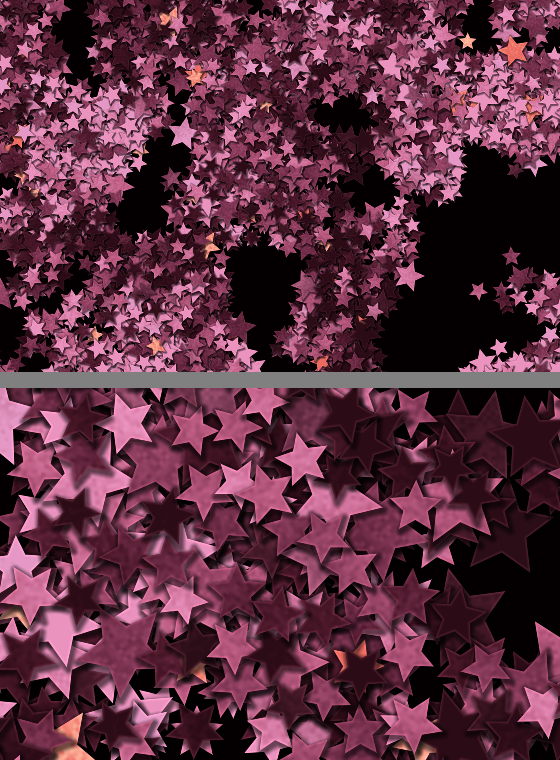
Top: the whole. Bottom: its middle third, enlarged.
This pattern is drawn by a Shadertoy shader. Its source:

```glsl
// Scattered heaps of pink metallic star confetti on black.

const int   LAYERS       = 9;
const float BIG_RADIUS   = 0.044;   // all lengths in canvas heights
const float SMALL_RADIUS = 0.027;
const float CELL_RATIO   = 1.62;    // grid cell size per star radius
const float INNER_RATIO  = 0.47;    // notch depth of the star
const float HEAP_SCALE   = 4.4;     // frequency of heaps and gaps
const vec2  HEAP_RANGE   = vec2(0.33, 0.60);
const float ZONE_SCALE   = 3.2;     // frequency of light and dark zones
const float SHADOW_WIDTH = 0.006;
const vec2  SHADOW_SHIFT = vec2(0.0015, -0.0025);
const float SHADOW_DEPTH = 0.55;
const float RIM_WIDTH    = 0.0026;
const float GRAIN_SCALE  = 250.0;
const float GRAIN_DEPTH  = 0.16;
const float TONE_MEAN    = 0.60;
const float TONE_SPREAD  = 1.20;    // star to star
const float ZONE_SPREAD  = 0.85;    // zone to zone
const float ACCENT_SHARE = 0.016;

const vec3 BACKDROP = vec3(0.015, 0.0, 0.008);
const vec3 MAROON   = vec3(0.17, 0.045, 0.085);
const vec3 WINE     = vec3(0.29, 0.09, 0.16);
const vec3 MAUVE    = vec3(0.50, 0.21, 0.33);
const vec3 ROSE     = vec3(0.74, 0.36, 0.51);
const vec3 PINK     = vec3(0.89, 0.54, 0.71);
const vec3 CORAL    = vec3(0.92, 0.42, 0.38);
const vec3 PEACH    = vec3(1.00, 0.72, 0.62);

vec3 hash3(vec3 p) {
    p = fract(p * vec3(0.1031, 0.1030, 0.0973));
    p += dot(p, p.yxz + 33.33);
    return fract((p.xxy + p.yxx) * p.zyx);
}

float noise(vec2 p, float seed) {
    vec2 i = floor(p), f = fract(p);
    f = f * f * (3.0 - 2.0 * f);
    float a = hash3(vec3(i, seed)).x;
    float b = hash3(vec3(i + vec2(1, 0), seed)).x;
    float c = hash3(vec3(i + vec2(0, 1), seed)).x;
    float d = hash3(vec3(i + vec2(1, 1), seed)).x;
    return mix(mix(a, b, f.x), mix(c, d, f.x), f.y);
}

// Chance of finding a star at a place: dense heaps with ragged gaps.
float heapDensity(vec2 p) {
    float d = 0.58 * noise(p * HEAP_SCALE, 31.0) + 0.42 * noise(p * HEAP_SCALE * 2.3, 52.0);
    return smoothstep(HEAP_RANGE.x, HEAP_RANGE.y, d);
}

// Signed distance to a five-pointed star.
float starDistance(vec2 p, float radius) {
    const vec2 k = vec2(0.80902, -0.58779);
    p.x = abs(p.x);
    p -= 2.0 * max(dot(k, p), 0.0) * k;
    vec2 m = vec2(-k.x, k.y);
    p -= 2.0 * max(dot(m, p), 0.0) * m;
    p.x = abs(p.x);
    p.y -= radius;
    vec2 edge = INNER_RATIO * vec2(-k.y, k.x) - vec2(0, 1);
    float h = clamp(dot(p, edge) / dot(edge, edge), 0.0, radius);
    return length(p - edge * h) * sign(p.y * edge.x - p.x * edge.y);
}

// Foil colour from dark maroon (0) to bright pink (1).
vec3 foilColor(float tone) {
    float t = clamp(tone, 0.0, 1.05) * 4.0;
    vec3 c = mix(MAROON, WINE, min(t, 1.0));
    c = mix(c, MAUVE, clamp(t - 1.0, 0.0, 1.0));
    c = mix(c, ROSE, clamp(t - 2.0, 0.0, 1.0));
    return mix(c, PINK, max(t - 3.0, 0.0));
}

mat2 rotation(float a) {
    return mat2(cos(a), sin(a), -sin(a), cos(a));
}

// Paints one layer of jittered stars and their shadows over the colour.
vec3 paintLayer(vec3 color, vec2 p, float radius, float seed, float pixel) {
    float cell = radius * CELL_RATIO;
    vec2 shift = hash3(vec3(seed, 5.0, 9.0)).xy;
    vec2 home = floor(p / cell + shift);
    for (int j = -1; j <= 1; j++)
    for (int i = -1; i <= 1; i++) {
        vec2 id = home + vec2(i, j);
        vec3 place = hash3(vec3(id, seed));
        vec2 center = (id + place.xy - shift) * cell;
        vec2 q = p - center;
        if (length(q) > cell || place.z > heapDensity(center)) continue;

        vec3 look = hash3(vec3(id, seed + 20.0));
        vec3 sheen = hash3(vec3(id, seed + 40.0));
        float size = radius * mix(0.84, 1.08, look.z);
        mat2 turn = rotation(6.2832 * look.x);
        vec2 local = turn * q;
        float d = starDistance(local, size);

        // Tight contact shadow
        float s = starDistance(turn * (q - SHADOW_SHIFT), size);
        color *= 1.0 - SHADOW_DEPTH * (1.0 - smoothstep(0.0, SHADOW_WIDTH, s));

        // Tone from the zone, the tilt of the star and the foil grain
        float zone = noise(center * ZONE_SCALE, 81.0) - 0.5;
        float tone = TONE_MEAN + TONE_SPREAD * (look.y - 0.5) + ZONE_SPREAD * zone;
        tone += 0.22 * dot(local, sheen.yz - 0.5) / size;
        float grain = noise(local * GRAIN_SCALE, seed) - 0.5;
        vec3 foil = foilColor(tone + GRAIN_DEPTH * grain);
        foil = mix(foil, foil.rbb * vec3(0.9, 0.88, 1.12), 0.25 * step(0.85, sheen.z));
        if (sheen.x < ACCENT_SHARE) foil = mix(CORAL, PEACH, clamp(tone + grain - 0.2, 0.0, 1.0));

        // Thin lit rim
        float rim = smoothstep(-RIM_WIDTH, 0.0, d);
        foil += rim * vec3(0.13, 0.06, 0.08);
        color = mix(color, foil, 1.0 - smoothstep(-0.5 * pixel, 0.5 * pixel, d));
    }
    return color;
}

void mainImage(out vec4 fragColor, in vec2 fragCoord) {
    float pixel = 1.0 / iResolution.y;
    vec2 p = fragCoord * pixel;
    vec3 color = BACKDROP;
    for (int n = 0; n < LAYERS; n++) {
        float radius = n % 3 == 1 ? BIG_RADIUS : SMALL_RADIUS;
        color = paintLayer(color, p, radius, float(n) + 1.0, pixel);
    }
    fragColor = vec4(color, 1.0);
}
```
